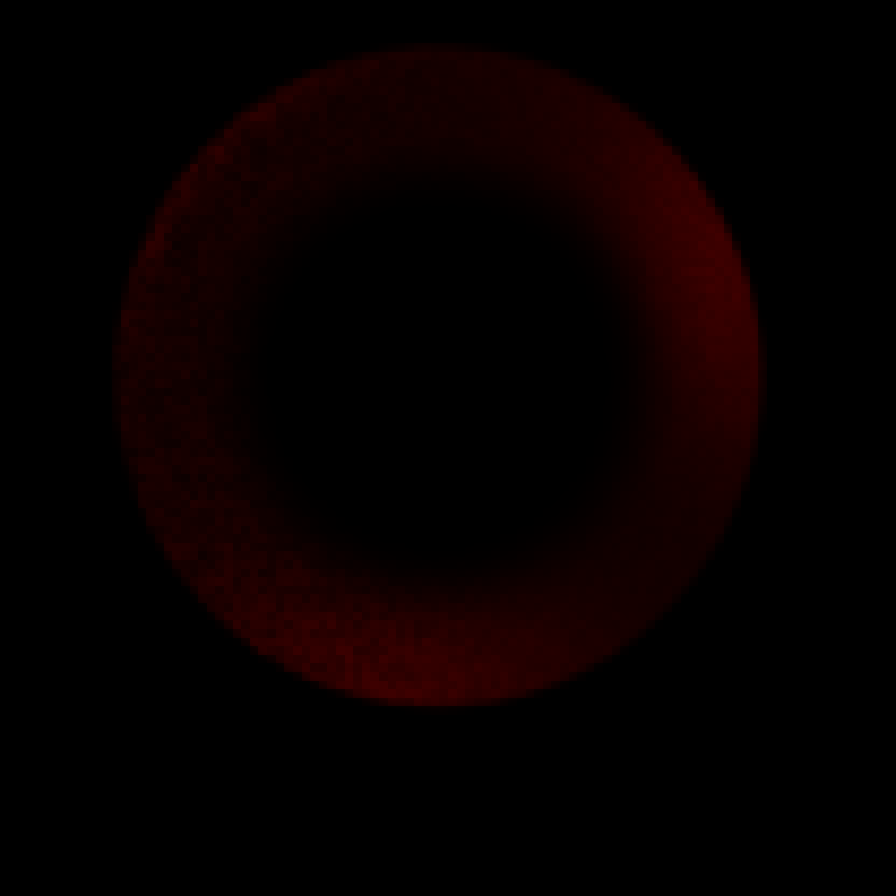
Give the GLSL for this background, as a WebGL 2 fragment shader.

```glsl
#version 300 es
precision highp float;
// A dim red ring of grainy light with two hot arcs on black.

uniform vec2 u_resolution;
out vec4 fragColor;

const vec2 RING_CENTER = vec2(0.489, 0.580);
const vec2 RING_STRETCH = vec2(1.0, 0.98);
const float RING_RADIUS = 0.361;
const float CELL_COUNT = 104.0;

float hash(vec2 p) {
    vec3 q = fract(vec3(p.xyx) * 0.1031);
    q += dot(q, q.yzx + 33.33);
    return fract((q.x + q.y) * q.z);
}

vec2 gradientAt(vec2 corner) {
    float angle = 6.2832 * hash(corner);
    return vec2(cos(angle), sin(angle));
}

float gradientNoise(vec2 p) {
    vec2 i = floor(p), f = fract(p);
    vec2 u = f * f * f * (f * (f * 6.0 - 15.0) + 10.0);
    vec2 e = vec2(1.0, 0.0);
    float bottom = mix(dot(gradientAt(i), f),
                       dot(gradientAt(i + e), f - e), u.x);
    float top = mix(dot(gradientAt(i + e.yx), f - e.yx),
                    dot(gradientAt(i + 1.0), f - 1.0), u.x);
    return mix(bottom, top, u.y);
}

// Smooth bump around a direction; larger focus gives a narrower arc
float arc(float angle, float direction, float focus) {
    return exp(focus * (cos(angle - direction) - 1.0));
}

float ringLight(vec2 uv) {
    vec2 p = (uv - RING_CENTER) * RING_STRETCH;
    float r = length(p);
    float angle = atan(p.y, p.x + 1e-5);

    // Broad band, hot arcs and thin upper-left rim
    float light = 0.075 * smoothstep(0.18, 0.28, r);
    float hot = 0.155 * arc(angle, 0.37, 6.0) + 0.135 * arc(angle, -1.66, 5.0);
    light += hot * smoothstep(0.205, 0.335, r);
    light += 0.07 * arc(angle, 2.4, 6.0) * smoothstep(0.32, 0.35, r);
    light *= 1.0 - 0.25 * arc(angle, -0.75, 6.0);

    float outerEdge = 1.0 - smoothstep(RING_RADIUS - 0.008, RING_RADIUS + 0.008, r);
    return light * outerEdge;
}

// Cell grain, stronger toward the left of the ring
float grain(vec2 cell, vec2 uv) {
    float strength = mix(0.55, 0.16, smoothstep(0.2, 0.65, uv.x));
    float speckle = hash(cell) - 0.5;
    float mottling = gradientNoise(cell * 0.37);
    return 1.0 + strength * (speckle + 0.6 * mottling);
}

void main() {
    vec2 uv = gl_FragCoord.xy / u_resolution;
    vec2 cell = floor(uv * CELL_COUNT);
    vec2 cellCenter = (cell + 0.5) / CELL_COUNT;

    // Soften the cell steps with some of the continuous light
    float light = mix(ringLight(uv), ringLight(cellCenter), 0.7);
    fragColor = vec4(light * grain(cell, cellCenter), 0.0, 0.0, 1.0);
}
```
